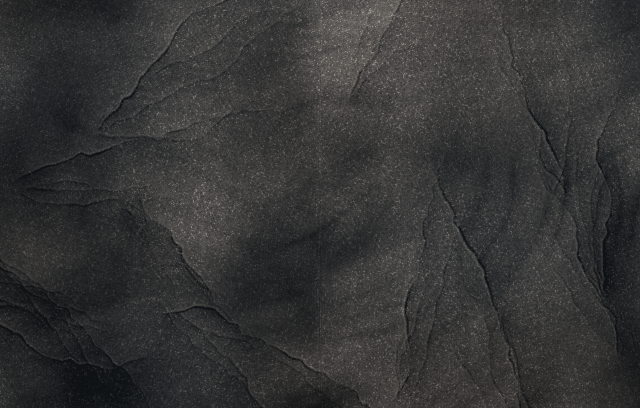
Write a Shadertoy shader that draws this texture.

```glsl
// Dark crumpled paper: cloudy charcoal tones, glittering grain and branching creases
#define BASE_TONE 0.247
#define CLOUD_CONTRAST 0.40
#define CLOUD_SCALE 2.5
#define GRAIN_CONTRAST 0.17
#define GRAIN_SCALE 420.0
#define SPARKLE 0.11
#define FOLD_GROUPS 12
#define FOLDS_PER_GROUP 4
#define CREASE_WIDTH 0.0019
#define CREASE_DEPTH 0.11
#define PLEAT_DEPTH 0.06
#define WARMTH 0.08

float hash(vec2 p) {
    return fract(sin(dot(p, vec2(127.1, 311.7))) * 43758.5453);
}

float noise(vec2 p) {
    vec2 cell = floor(p), f = fract(p);
    f = f * f * (3.0 - 2.0 * f);
    float low = mix(hash(cell), hash(cell + vec2(1, 0)), f.x);
    float high = mix(hash(cell + vec2(0, 1)), hash(cell + vec2(1, 1)), f.x);
    return mix(low, high, f.y);
}

vec2 rotate(vec2 p, float angle) {
    float c = cos(angle), s = sin(angle);
    return vec2(c * p.x + s * p.y, c * p.y - s * p.x);
}

float fbm(vec2 p) {
    float sum = 0.0, amplitude = 0.5;
    for (int i = 0; i < 6; i++) {
        sum += amplitude * noise(p);
        p = rotate(p, 0.65) * 2.0 + 7.3;
        amplitude *= 0.54;
    }
    return sum;
}

// One fold running from its pivot: dark groove, lit lip and a broad shaded flank
float crease(vec2 p, vec2 pivot, float angle, float len, float seed) {
    vec2 q = rotate(p - pivot, angle);
    float t = q.x / len;
    if (t < 0.0 || t > 1.0) return 0.0;

    float bend = (hash(vec2(seed, 5.0)) - 0.5) * 0.7 * len * t * (1.0 - t);
    float wander = 0.05 * (noise(vec2(q.x * 8.0, seed)) - 0.5)
                 + 0.012 * (noise(vec2(q.x * 45.0, seed + 3.0)) - 0.5);
    float d = q.y - bend - wander;

    float taper = smoothstep(0.0, 0.1, t) * (1.0 - smoothstep(0.55, 1.0, t));
    float broken = 0.1 + 1.2 * noise(vec2(q.x * 14.0, seed + 9.0));
    float width = max(CREASE_WIDTH * (0.6 + 0.8 * broken), 0.6 / iResolution.y);
    float groove = exp(-pow(d / width, 2.0));
    float lip = exp(-pow((d - 2.1 * width) / width, 2.0));
    float flank = exp(-abs(d) / 0.05) * (smoothstep(-0.006, 0.006, d) - 0.65);
    return taper * (broken * (0.5 * lip - groove) + 0.38 * flank);
}

// Fans of folds: rising at upper left, falling at lower left, steep on the right
float creases(vec2 p, float aspect) {
    float relief = 0.0;
    for (int g = 0; g < FOLD_GROUPS; g++) {
        float id = float(g);
        vec2 center = vec2(fract(id * 0.618 + 0.12) * aspect, hash(vec2(id, 2.0)));
        float steep = smoothstep(0.45, 0.7, center.x / aspect);
        float slope = mix(-0.45, 0.5, smoothstep(0.4, 0.65, center.y));
        float angle = mix(slope, 1.7, steep) + (hash(vec2(id, 3.0)) - 0.5) * 0.8;
        float len = mix(0.5, 1.1, hash(vec2(id, 4.0)));
        vec2 pivot = center - 0.45 * len * vec2(cos(angle), sin(angle));
        for (int k = 0; k < FOLDS_PER_GROUP; k++) {
            float member = float(k), seed = id * 7.0 + member * 2.3;
            float spread = member * (hash(vec2(seed, 6.0)) - 0.5) * 0.35;
            float strength = k == 0 ? 1.0 : 0.5;
            relief += strength * crease(p, pivot, angle + spread, len / (1.0 + 0.2 * member), seed);
        }
    }
    return clamp(relief, -1.2, 0.8);
}

// Soft stretched ridges, present only in patches
float pleats(vec2 p, float angle) {
    vec2 q = rotate(p, angle) * vec2(3.0, 19.0);
    q.y += 2.5 * noise(p * 4.0 + 11.0);
    float ridge = 1.0 - abs(2.0 * noise(q + 5.0) - 1.0);
    return smoothstep(0.4, 0.75, noise(p * 3.1 + 23.0 + angle)) * (0.6 - ridge * ridge);
}

void mainImage(out vec4 fragColor, in vec2 fragCoord) {
    vec2 p = fragCoord / iResolution.y;
    float aspect = iResolution.x / iResolution.y;
    float u = p.x / aspect;

    // Broad light: drifting clouds, a shaded hollow, a lit panel, a dark right edge
    float cloud = fbm(p * CLOUD_SCALE + 3.7) - 0.53;
    float drift = u + 0.12 * cloud;
    float panel = smoothstep(0.46, 0.52, drift) * (1.0 - smoothstep(0.58, 0.85, drift));
    float hollow = exp(-pow((drift - 0.4) / 0.09, 2.0));
    float edge = smoothstep(0.88, 1.0, drift);
    float light = CLOUD_CONTRAST * cloud + 0.06 * (panel - 0.25) - 0.05 * hollow - 0.06 * edge;
    light += PLEAT_DEPTH * (pleats(p, 0.45) + pleats(p, mix(-0.4, 1.4, smoothstep(0.49, 0.51, u))));

    // Fine grain from two turned lattices, stronger where the sheet is lit
    float fine = noise(rotate(p, 0.6) * GRAIN_SCALE + 31.0);
    float cross = noise(rotate(p, 1.25) * GRAIN_SCALE * 0.6 + 57.0);
    float grain = mix(cross, fine, 0.55);
    float lit = clamp(0.9 + 4.0 * light, 0.5, 1.3);
    float glint = smoothstep(0.64, 0.92, grain);

    float tone = BASE_TONE + light + lit * (GRAIN_CONTRAST * (grain - 0.5) + SPARKLE * glint - 0.013);
    tone += CREASE_DEPTH * creases(p, aspect);
    tone = max(tone, 0.07);

    // Cool shadows, warm lights, faint brown patches
    float patches = 0.014 * (noise(p * 2.6 + 41.0) - 0.4);
    vec3 warm = vec3(1.0, 0.0, -1.0) * (WARMTH * (tone - 0.2) + patches);
    fragColor = vec4(tone + warm, 1.0);
}
```
